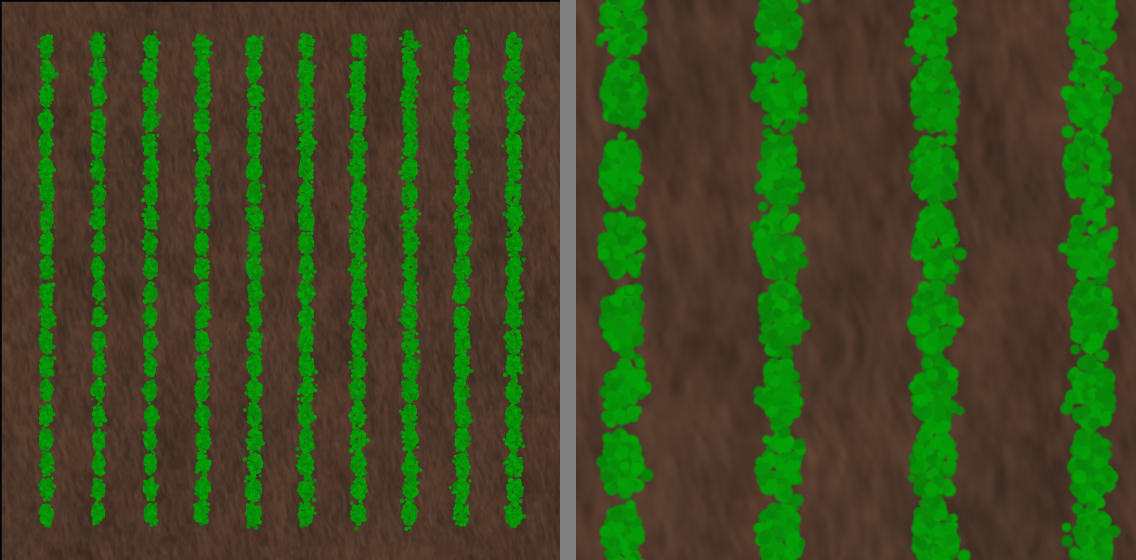
Left: the whole. Right: its middle third, enlarged.
A Shadertoy shader for this pattern:

```glsl
// Ten vertical rows of twenty leafy green crop clumps growing on fibrous brown soil.

const vec2 PLANTS = vec2(10.0, 20.0);         // clumps across and down
const vec2 FIRST = vec2(0.0833, 0.0825);      // centre of the lower left clump
const vec2 SPACING = vec2(0.0927, 0.0439);
const int LEAVES = 85;
const float BORDER = 0.0032;

const vec3 SOIL = vec3(0.302, 0.212, 0.163);
const vec3 EDGE = vec3(0.015, 0.01, 0.01);
const vec3 LEAF_DARK = vec3(0.035, 0.50, 0.035);
const vec3 LEAF_LIGHT = vec3(0.015, 0.635, 0.025);

float hash(vec2 p) {
    vec3 q = fract(vec3(p.xyx) * 0.1031);
    q += dot(q, q.yzx + 33.33);
    return fract((q.x + q.y) * q.z);
}

vec2 hash2(vec2 p) {
    return vec2(hash(p), hash(p + vec2(47.3, 91.7)));
}

float noise(vec2 p) {
    vec2 i = floor(p);
    vec2 f = fract(p);
    f = f * f * (3.0 - 2.0 * f);
    float low = mix(hash(i), hash(i + vec2(1.0, 0.0)), f.x);
    float high = mix(hash(i + vec2(0.0, 1.0)), hash(i + 1.0), f.x);
    return mix(low, high, f.y);
}

// Soil: fine fibres running mostly upright over broad soft blotches
vec3 soilColor(vec2 uv) {
    vec2 warped = uv + 0.008 * vec2(noise(uv * 28.0), noise(uv * 28.0 + 70.0));
    vec2 grain = vec2(warped.x + 0.15 * warped.y, warped.y);
    float fibre = noise(grain * vec2(150.0, 52.0)) - 0.5;
    float fine = noise(grain * vec2(270.0, 120.0) + 31.0) - 0.5;
    float blotch = noise(uv * vec2(26.0, 15.0) + 9.0) - 0.5;
    float broad = noise(uv * 6.0 + 17.0) - 0.5;
    float light = 1.0 + 0.24 * fibre + 0.15 * fine + 0.16 * blotch + 0.10 * broad;
    float warmth = 0.02 * (noise(uv * 20.0 + 53.0) - 0.5);
    return SOIL * light + vec3(warmth, 0.0, 0.0);
}

// Growth: thinner clumps low in the second and third rows, fuller to the right
float vigor(vec2 id) {
    vec2 weak = (id - vec2(1.5, 5.0)) / vec2(1.4, 9.0);
    float growth = 0.62 + 0.035 * id.x - 0.55 * exp(-dot(weak, weak));
    return clamp(growth + 0.22 * (hash(id + 5.0) - 0.5), 0.0, 1.0);
}

// Clump: small round leaves scattered in an ellipse, with a few strays
vec3 drawClump(vec3 base, vec2 uv, vec2 id, float blur) {
    float growth = vigor(id);
    vec2 spread = mix(vec2(0.0082, 0.0155), vec2(0.0128, 0.0215), growth);
    vec2 centre = FIRST + id * SPACING + (hash2(id + 13.0) - 0.5) * 0.0025;
    vec2 local = uv - centre;
    vec3 color = base;
    for (int n = 0; n < LEAVES; n++) {
        vec2 seed = id * vec2(17.0, 29.0) + vec2(float(n) * 3.7, float(n) * 1.9);
        vec2 polar = hash2(seed);
        vec2 trait = hash2(seed + 211.0);
        float angle = 6.28319 * polar.x;
        float reach = sqrt(polar.y) * (1.0 + 0.65 * pow(trait.x, 9.0));
        vec2 offset = spread * reach * vec2(cos(angle), sin(angle));
        float radius = mix(0.0024, 0.0043, trait.y);
        float cover = 1.0 - smoothstep(-blur, blur, length(local - offset) - radius);
        color = mix(color, mix(LEAF_DARK, LEAF_LIGHT, hash(seed + 97.0)), cover);
    }
    return color;
}

// Rows: only the nearest row and its three closest clumps can reach a point
vec3 drawRows(vec3 base, vec2 uv, float blur) {
    vec2 nearest = floor((uv - FIRST) / SPACING + 0.5);
    nearest.x = clamp(nearest.x, 0.0, PLANTS.x - 1.0);
    if (abs(uv.x - FIRST.x - nearest.x * SPACING.x) > 0.032) return base;
    vec3 color = base;
    for (int k = -1; k <= 1; k++) {
        vec2 id = nearest + vec2(0.0, float(k));
        if (id.y < 0.0 || id.y >= PLANTS.y) continue;
        color = drawClump(color, uv, id, blur);
    }
    return color;
}

void mainImage(out vec4 fragColor, in vec2 fragCoord) {
    vec2 uv = fragCoord / iResolution.xy;
    float pixel = 1.0 / min(iResolution.x, iResolution.y);
    vec3 color = drawRows(soilColor(uv), uv, max(0.7 * pixel, 0.0011));

    // Dark rim along the left and top sides
    float inset = min(uv.x, 1.0 - uv.y);
    color = mix(EDGE, color, smoothstep(BORDER - pixel, BORDER + pixel, inset));
    fragColor = vec4(color, 1.0);
}
```
